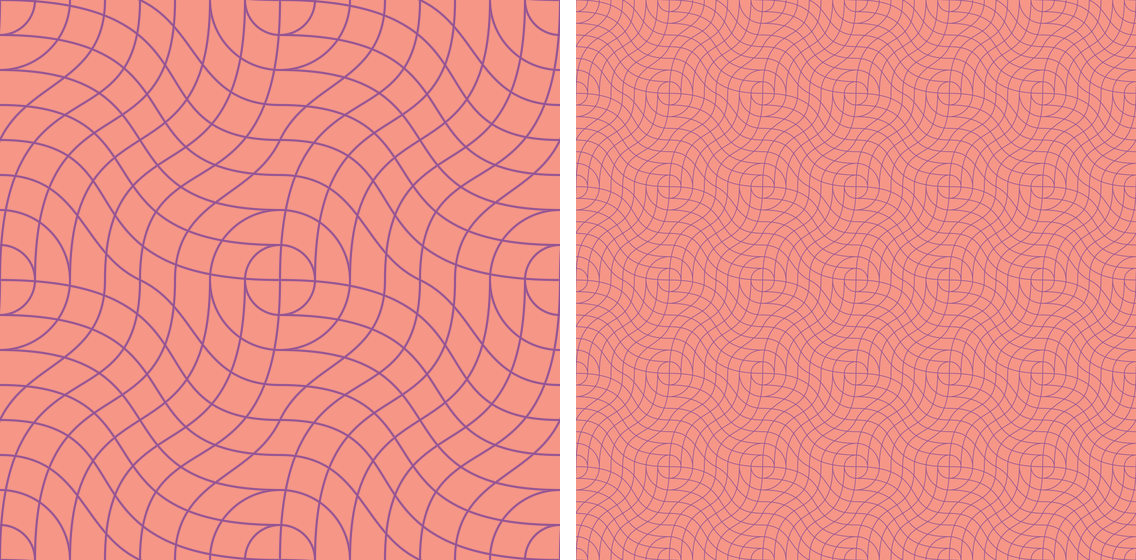
Left: one tile. Right: repeated 3 by 3.
Give the GLSL for this pattern, as a WebGL 1 fragment shader.

```glsl
precision highp float;
// Seamless grid of interwoven wavy lines swirling around small double rings.

uniform vec2 u_resolution;

#define REPEATS 2.0
#define CELL 8.0            // line spacings per repeat
#define LINE_WIDTH 0.058    // in line spacings
#define EDGE_SOFTNESS 0.8   // in pixels
#define HANDLE_BASE 2.2     // curve handle length = base + slope * radius
#define HANDLE_SLOPE 0.54
#define GROUND_COLOR vec3(0.962, 0.590, 0.530)
#define LINE_COLOR vec3(0.565, 0.320, 0.580)

// Shift v by whole cells so that it lies within half a cell of center.
float wrapAround(float v, float center) {
  return center + mod(v - center + 0.5 * CELL, CELL) - 0.5 * CELL;
}

vec2 bezier(vec2 a, vec2 b, vec2 c, vec2 d, float t) {
  float s = 1.0 - t;
  return s * s * s * a + 3.0 * s * s * t * b + 3.0 * s * t * t * c + t * t * t * d;
}

vec2 bezierSlope(vec2 a, vec2 b, vec2 c, vec2 d, float t) {
  float s = 1.0 - t;
  return 3.0 * (s * s * (b - a) + 2.0 * s * t * (c - b) + t * t * (d - c));
}

// Distance to a cubic curve whose x always increases; repeats vertically.
float curveDistance(vec2 p, vec2 a, vec2 b, vec2 c, vec2 d) {
  p.y = wrapAround(p.y, 0.5 * (a.y + d.y));
  float t = 0.5;
  for (int i = 0; i < 8; i++) {
    t -= (bezier(a, b, c, d, t).x - p.x) / bezierSlope(a, b, c, d, t).x;
  }
  t = clamp(t, 0.0, 1.0);
  // One projection step turns the vertical hit into the nearest point.
  vec2 slope = bezierSlope(a, b, c, d, t);
  t += dot(p - bezier(a, b, c, d, t), slope) / dot(slope, slope);
  return length(p - bezier(a, b, c, d, clamp(t, 0.0, 1.0)));
}

// Half of the line that slips between the rings and the long waves.
float shoulderDistance(vec2 p) {
  return curveDistance(p, vec2(0.0, 5.0), vec2(2.35, 5.0), vec2(2.3, 7.2), vec2(4.0, 8.0));
}

// All lines that run from the left side of a cell to the right.
float waveFamily(vec2 p) {
  float dist = min(shoulderDistance(p), shoulderDistance(CELL - p));
  for (int i = 0; i < 5; i++) {
    float start = float(i);
    float end = start + 4.0;
    float startHandle = HANDLE_BASE + HANDLE_SLOPE * (CELL - start);
    float endHandle = HANDLE_BASE + HANDLE_SLOPE * end;
    dist = min(dist, curveDistance(p, vec2(0.0, start), vec2(startHandle, start),
                                   vec2(CELL - endHandle, end), vec2(CELL, end)));
  }
  return dist;
}

// Two concentric rings around every cell corner.
float ringDistance(vec2 p) {
  float radius = length(vec2(wrapAround(p.x, 0.0), wrapAround(p.y, 0.0)));
  return min(abs(radius - 1.0), abs(radius - 2.0));
}

void main() {
  vec2 uv = gl_FragCoord.xy / u_resolution;
  vec2 p = mod(vec2(uv.x, 1.0 - uv.y) * REPEATS * CELL, CELL);

  // The second family is the first one turned by a quarter.
  float dist = min(waveFamily(p), waveFamily(vec2(p.y, CELL - p.x)));
  dist = min(dist, ringDistance(p));

  float soft = EDGE_SOFTNESS * REPEATS * CELL / min(u_resolution.x, u_resolution.y);
  float ink = 1.0 - smoothstep(-soft, soft, dist - 0.5 * LINE_WIDTH);
  gl_FragColor = vec4(mix(GROUND_COLOR, LINE_COLOR, ink), 1.0);
}
```
